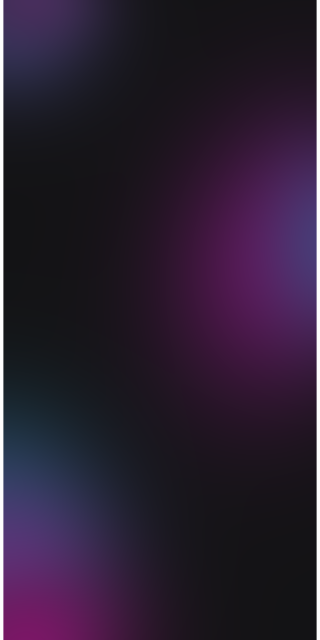
Write a Shadertoy shader that draws this background.

```glsl
#define BASE_COLOR vec3(0.075, 0.075, 0.082)
#define EDGE_COLOR vec3(0.992)
#define EDGE_WIDTH 0.0106
#define TEAL vec3(0.11, 0.27, 0.33)
#define INDIGO vec3(0.30, 0.24, 0.48)
#define MAGENTA vec3(0.48, 0.09, 0.40)
#define PLUM vec3(0.37, 0.09, 0.35)
#define PERIWINKLE vec3(0.28, 0.24, 0.47)
#define SLATE vec3(0.19, 0.20, 0.33)
#define VIOLET vec3(0.28, 0.18, 0.36)
#define PLUM_TILT 0.25

// Elliptical Gaussian falloff, tilted clockwise by an angle in radians
float glow(vec2 p, vec2 center, vec2 radius, float tilt) {
    float c = cos(tilt), s = sin(tilt);
    vec2 d = p - center;
    vec2 q = vec2(c * d.x - s * d.y, s * d.x + c * d.y) / radius;
    return exp(-dot(q, q));
}

void mainImage(out vec4 fragColor, in vec2 fragCoord) {
    vec2 uv = fragCoord / iResolution.xy;
    vec2 p = uv * vec2(1.0, 2.0);
    vec3 color = BASE_COLOR;

    // Upper left: slate haze with a violet core
    color = mix(color, SLATE, glow(p, vec2(0.03, 1.90), vec2(0.27, 0.23), 0.0));
    color = mix(color, VIOLET, glow(p, vec2(0.10, 2.00), vec2(0.20, 0.15), 0.0));

    // Right: broad plum cloud with a blue core at the edge
    color = mix(color, PLUM, glow(p, vec2(0.87, 1.19), vec2(0.33, 0.44), PLUM_TILT));
    color = mix(color, PERIWINKLE, glow(p, vec2(1.03, 1.24), vec2(0.20, 0.28), 0.0));

    // Lower left: teal to indigo to magenta towards the corner
    color = mix(color, TEAL, glow(p, vec2(-0.03, 0.42), vec2(0.32, 0.33), 0.0));
    color = mix(color, INDIGO, glow(p, vec2(0.00, 0.28), vec2(0.32, 0.26), 0.0));
    color = mix(color, MAGENTA, glow(p, vec2(0.08, -0.02), vec2(0.32, 0.27), 0.0));

    // Thin pale strips along both sides, smoothed over one pixel
    float sideDistance = min(uv.x, 1.0 - uv.x);
    float strip = clamp((EDGE_WIDTH - sideDistance) * iResolution.x + 0.5, 0.0, 1.0);
    fragColor = vec4(mix(color, EDGE_COLOR, strip), 1.0);
}
```
